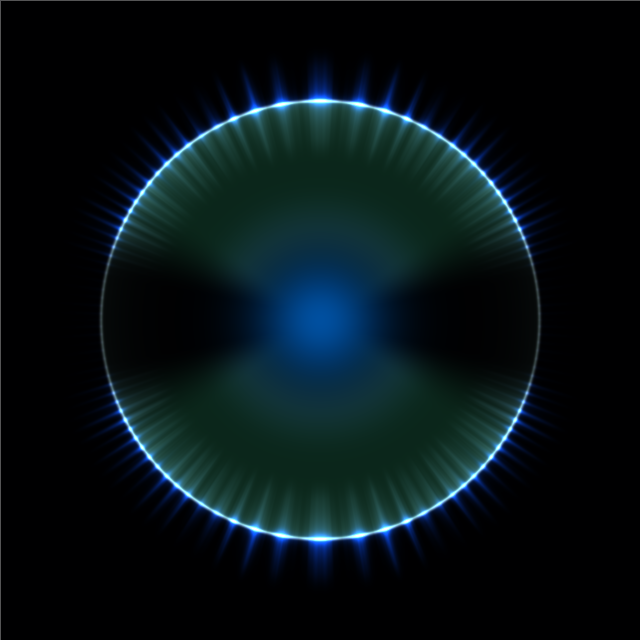
Give the GLSL for this background, as a Shadertoy shader.

```glsl
// A dark disc with a blue core and green haze, ringed by a bright bead-like rim.
// Rays are folded into one quadrant; a quadratic phase packs them tighter
// toward the sides, and hashed noise over the angle adds fine streaks.

const float RADIUS = 0.3425;

float hash(uint n) {
    n = (n ^ 61u) ^ (n >> 16);
    n *= 9u;
    n ^= n >> 4;
    n *= 668265u;
    n ^= n >> 15;
    return float(n & 65535u) / 65535.0;
}

float noise(float x) {
    float cell = floor(x);
    float t = smoothstep(0.0, 1.0, x - cell);
    return mix(hash(uint(cell)), hash(uint(cell) + 1u), t);
}

float bell(float x, float width) {
    return exp(-x * x / (width * width));
}

// Broad beams, strongest at the poles, with a quiet stretch between groups
float beams(float angle) {
    float phase = angle * (4.2 + 7.8 * angle);
    float lobe = bell(fract(phase + 0.5) - 0.5, 0.21);
    float quiet = 1.0 - 0.6 * bell(angle - 0.54, 0.09);
    float polar = mix(1.0, 0.6, smoothstep(0.2, 0.75, angle));
    return lobe * quiet * polar;
}

// Thin streaks from several layers of angular noise
float streaks(float angle) {
    float sum = 0.0, weight = 0.5, frequency = 34.0;
    for (int i = 0; i < 3; i++) {
        sum += weight * noise(angle * frequency + float(i) * 211.0);
        frequency *= 1.9;
        weight *= 0.6;
    }
    return sum;
}

void mainImage(out vec4 fragColor, in vec2 fragCoord) {
    vec2 uv = fragCoord / iResolution.xy;
    vec2 p = (fragCoord - 0.5 * iResolution.xy) / iResolution.y;
    p.x -= 0.0005;
    float r = length(p);
    float angle = atan(abs(p.x), abs(p.y) + 1e-5);
    float pixel = 1.0 / iResolution.y;

    float depth = RADIUS - r;
    float inside = smoothstep(-pixel, pixel, depth);
    float outer = max(-depth, 0.0);
    float inner = max(depth, 0.0);
    float lit = 1.0 - smoothstep(1.03, 1.38, angle);
    float beam = beams(angle);
    float fine = streaks(angle);

    // Green haze, fading to black at the left and right
    float sides = smoothstep(0.2, 0.62, abs(p.y) / max(r, 0.001));
    float annulus = smoothstep(0.04, 0.19, r);
    vec3 color = vec3(0.04, 0.145, 0.095) * annulus * sides;
    color += vec3(0.035, 0.05, 0.075) * bell(r - 0.14, 0.045) * sides;
    color += vec3(0.025, 0.04, 0.035) * exp(-inner / 0.045);

    // Pale inner rays growing out of the rim
    float diagonal = bell(angle - 0.86, 0.3);
    float innerRay = 0.25 + 0.75 * fine + 0.6 * beam * (1.0 - diagonal);
    float reach = 0.026 + 0.014 * fine + 0.022 * beam;
    float fade = exp(-inner / reach) * (1.0 - smoothstep(0.055, 0.1, inner));
    color += vec3(0.17, 0.26, 0.30) * innerRay * fade * lit * (0.75 + 0.5 * diagonal);
    color += vec3(0.02, 0.16, 0.42) * beam * lit * exp(-inner / 0.013);

    // Blue core
    color += vec3(0.0, 0.31, 0.62) * bell(r, 0.096);
    color *= inside;

    // Blue rays outside the rim
    float outerReach = 0.008 + 0.012 * fine + 0.015 * beam;
    float outerRay = 0.3 * fine + 0.85 * beam * (0.5 + 0.8 * fine);
    float outerLight = outerRay * exp(-outer / outerReach);
    outerLight *= (0.05 + 0.95 * lit) * (1.0 - smoothstep(0.05, 0.09, outer));
    color += vec3(0.04, 0.30, 0.95) * outerLight * (1.0 - inside);

    // Beaded rim with a soft halo
    float bead = 0.65 + 0.35 * cos(angle * 92.0);
    float rimLight = mix(0.3, 0.62 + 0.22 * bead, lit) + 0.5 * beam * lit;
    vec3 rimColor = mix(vec3(0.62, 0.76, 0.76), vec3(0.8, 0.92, 1.0), beam);
    color += rimColor * rimLight * bell(depth, 0.0027);
    color += vec3(0.05, 0.25, 0.65) * (0.2 + beam) * lit * bell(depth, 0.008);

    // Hairline along the top and left edges
    float edge = min(uv.x, 1.0 - uv.y);
    color += vec3(0.33) * (1.0 - smoothstep(0.0008, 0.002, edge));

    fragColor = vec4(clamp(color + vec3(0.0, 0.0, 0.004), 0.0, 1.0), 1.0);
}
```
